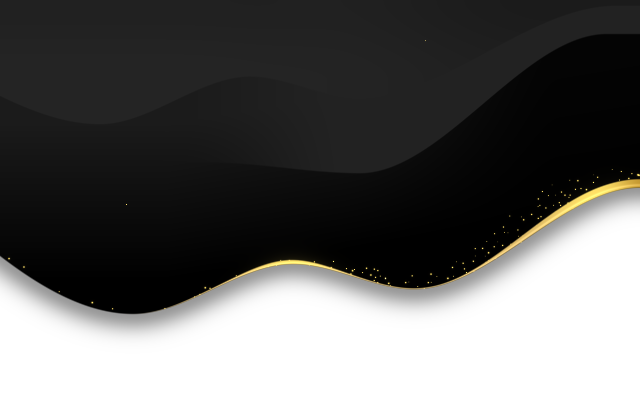
Give the GLSL for this background, as a Shadertoy shader.

```glsl
// Layered black waves over white, trimmed with a gold ribbon and scattered sparkles.
#define ASPECT 1.6
#define SHADOW_STRENGTH 0.40
#define SHADOW_WIDTH 0.043
#define SPARK_CELL 0.0145
#define SPARK_DENSITY 0.75
#define SPARK_RADIUS 0.0019
#define GOLD_TAN vec3(0.86, 0.72, 0.40)
#define GOLD_DEEP vec3(0.70, 0.51, 0.13)
#define GOLD_LIGHT vec3(1.00, 0.88, 0.40)

// Curve that eases through four successive rises, ending at each knot.
float wave(float x, float startY, float startX, vec4 knots, vec4 rises) {
    return startY + dot(rises, smoothstep(vec4(startX, knots.xyz), knots, vec4(x)));
}

float ribbonEdge(float x) {
    return wave(x, 0.948, -0.833, vec4(0.333, 0.733, 1.035, 1.6),
                vec4(-0.733, 0.125, -0.063, 0.254));
}

float bandEdge(float x) {
    return wave(x, 0.594, 0.1, vec4(0.52, 0.90, 1.517, 2.0),
                vec4(0.0, -0.027, 0.348, 0.0));
}

float topEdge(float x) {
    return wave(x, 0.9625, -0.5, vec4(0.25, 0.625, 0.896, 1.54),
                vec4(-0.273, 0.119, -0.054, 0.231));
}

float bump(float x, float center, float width) {
    float d = (x - center) / width;
    return exp(-d * d);
}

vec3 hash3(vec2 cell) {
    vec3 q = fract(vec3(cell.xyx) * vec3(0.1031, 0.1030, 0.0973));
    q += dot(q, q.yxz + 33.33);
    return fract((q.xxy + q.yzz) * q.zyx);
}

// Height of the sparkle cloud above the ribbon.
float sparkSpread(float x) {
    return 0.018 + 0.027 * smoothstep(0.75, 1.0, x) + 0.055 * bump(x, 1.35, 0.18);
}

// Jittered dots whose density falls off away from the ribbon.
float sparkles(vec2 p) {
    float light = 0.0;
    vec2 home = floor(p / SPARK_CELL);
    for (int j = -1; j <= 1; j++)
    for (int i = -1; i <= 1; i++) {
        vec2 cell = home + vec2(i, j);
        vec3 rnd = hash3(cell + 17.0);
        vec2 center = (cell + rnd.xy) * SPARK_CELL;
        float h = center.y - ribbonEdge(center.x);
        float fade = clamp(1.0 - h / sparkSpread(center.x), 0.0, 1.0);
        float chance = SPARK_DENSITY * sqrt(fade) * mix(0.35, 1.0, smoothstep(0.2, 0.65, center.x));
        float size = SPARK_RADIUS * (0.45 + 0.75 * fract(rnd.z * 57.0));
        float d = length(p - center) / size;
        float dot_ = exp(-d * d) + 0.10 * exp(-0.9 * d);
        light += step(0.0, h) * step(rnd.z, chance) * dot_;
    }
    return light;
}

void mainImage(out vec4 fragColor, in vec2 fragCoord) {
    vec2 p = fragCoord / iResolution.xy * vec2(ASPECT, 1.0);
    float aa = 1.0 / iResolution.y;

    // Distance to the main edge, corrected for its slope
    float slope = (ribbonEdge(p.x + 0.002) - ribbonEdge(p.x - 0.002)) / 0.004;
    float stretch = inversesqrt(1.0 + slope * slope);
    float height = (p.y - ribbonEdge(p.x)) * stretch;

    // White ground with a soft shadow
    vec3 color = vec3(1.0 - SHADOW_STRENGTH * bump(min(height, 0.0), 0.0, SHADOW_WIDTH));

    // Dark gradient, deepening downward and to the right
    float dark = 0.105 - 0.27 * (0.69 - p.y) - 0.045 * max(p.x - 0.42, 0.0);
    dark = clamp(dark, 0.0, 0.105) * (1.0 - 0.85 * smoothstep(0.85, 1.4, p.x));

    // Middle band, blending away on the left
    float bandMask = smoothstep(-aa, aa, p.y - bandEdge(p.x));
    dark = mix(dark, 0.135, bandMask * smoothstep(0.4, 0.9, p.x));

    // Upper layer, lighter on the left and darker on the right
    float topMask = smoothstep(-aa, aa, p.y - topEdge(p.x));
    float topTone = mix(0.143, 0.120, smoothstep(0.7, 1.4, p.x)) - 0.015 * smoothstep(0.8, 1.0, p.y);
    dark = mix(dark, topTone, topMask * mix(1.0, 0.75, bump(p.x, 0.85, 0.2)));

    // Glow and sparkles over the dark side
    float shine = bump(p.x, 0.735, 0.10) + bump(p.x, 1.48, 0.10);
    vec3 night = vec3(dark);
    night += GOLD_LIGHT * 0.22 * shine * exp(-max(height, 0.0) / 0.014);
    night += GOLD_LIGHT * sparkles(p);
    color = mix(color, min(night, 1.0), smoothstep(-aa, aa, height));

    // Gold ribbon with a varying thickness
    float thickness = 0.002 * smoothstep(0.3, 0.55, p.x) + 0.008 * bump(p.x, 0.72, 0.12)
                    + 0.019 * smoothstep(1.08, 1.5, p.x);
    vec3 gold = mix(GOLD_TAN, GOLD_DEEP, smoothstep(1.42, 1.6, p.x));
    gold = mix(gold, GOLD_LIGHT, min(shine, 1.0));
    gold += 0.12 * bump(height, 0.3 * thickness, 0.003);
    float ribbon = smoothstep(-aa, aa, height) * smoothstep(-aa, aa, thickness - height);
    color = mix(color, gold, ribbon * smoothstep(0.3, 0.5, p.x));

    fragColor = vec4(clamp(color, 0.0, 1.0), 1.0);
}
```
